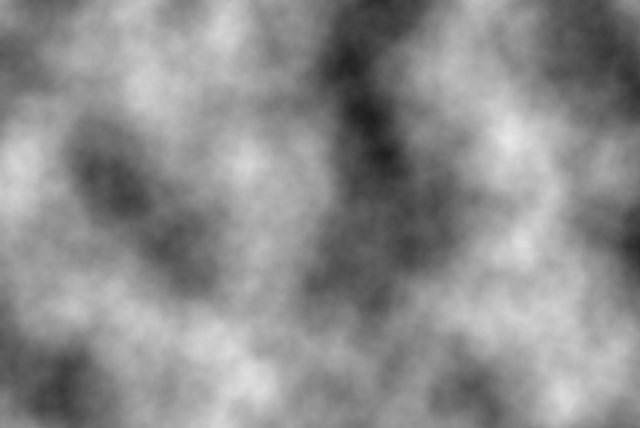
This texture is drawn by a WebGL 1 fragment shader. Its source:

```glsl
precision highp float;

uniform vec2 u_resolution;

#define CELLS_PER_HEIGHT 2.9
#define OCTAVES 6
#define GAIN 0.46
#define LACUNARITY 2.0
#define MEAN_GREY 0.54
#define CONTRAST 0.575
#define SEED vec2(17.0, 43.0)

// Sine-free hash: lattice point to two values in 0..1
vec2 hash2(vec2 cell) {
    vec3 q = fract(cell.xyx * vec3(0.1031, 0.1030, 0.0973));
    q += dot(q, q.yzx + 33.33);
    return fract((q.xx + q.yz) * q.zy);
}

// Contribution of one lattice corner: random unit slope along the offset
float cornerSlope(vec2 cell, vec2 offset) {
    vec2 direction = normalize(hash2(cell) - 0.5 + 1e-4);
    return dot(direction, offset);
}

// Gradient noise with quintic blending, centred on zero
float gradientNoise(vec2 p) {
    vec2 cell = floor(p);
    vec2 f = fract(p);
    vec2 blend = f * f * f * (f * (f * 6.0 - 15.0) + 10.0);
    vec2 right = vec2(1.0, 0.0);
    vec2 up = vec2(0.0, 1.0);
    float lower = mix(cornerSlope(cell, f),
                      cornerSlope(cell + right, f - right), blend.x);
    float upper = mix(cornerSlope(cell + up, f - up),
                      cornerSlope(cell + 1.0, f - 1.0), blend.x);
    return mix(lower, upper, blend.y);
}

// Sum of octaves, each turned to hide the lattice
float cloud(vec2 p) {
    mat2 turn = mat2(0.8, 0.6, -0.6, 0.8);
    float total = 0.0;
    float amplitude = 1.0;
    for (int i = 0; i < OCTAVES; i++) {
        total += amplitude * gradientNoise(p);
        p = turn * p * LACUNARITY + SEED;
        amplitude *= GAIN;
    }
    return total;
}

void main() {
    vec2 p = gl_FragCoord.xy / u_resolution.y * CELLS_PER_HEIGHT + SEED;
    float grey = MEAN_GREY + CONTRAST * cloud(p);
    gl_FragColor = vec4(vec3(clamp(grey, 0.0, 1.0)), 1.0);
}
```
